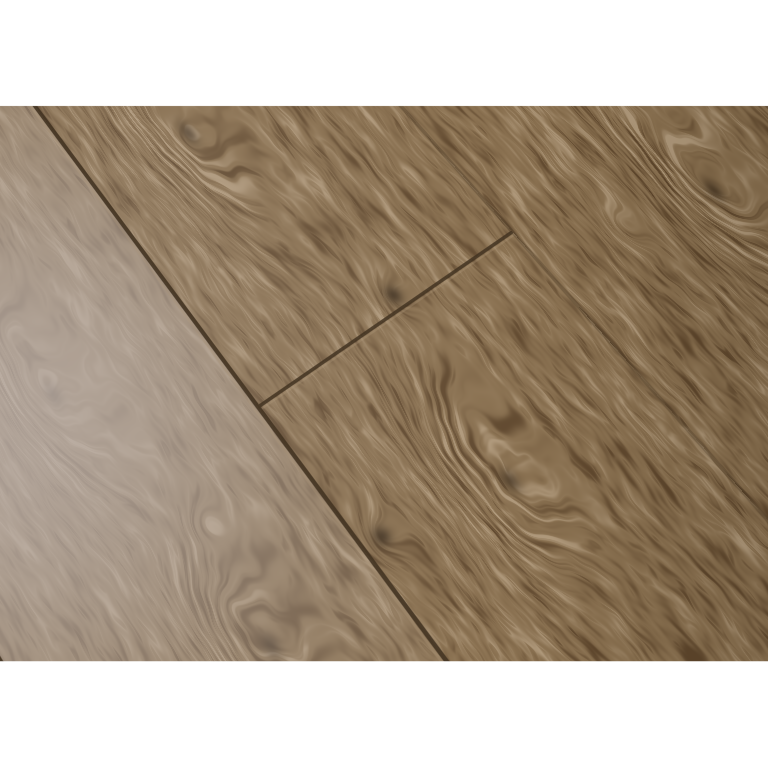
Reproduce this texture procedurally as a WebGL 2 fragment shader.

```glsl
#version 300 es
precision highp float;
// Oak floor planks seen at an angle, with knots, a butt joint and soft window sheen, between white bands.

uniform vec2 u_resolution;
out vec4 fragColor;

const vec3 DARK_OAK = vec3(0.37, 0.275, 0.17);
const vec3 MID_OAK = vec3(0.535, 0.435, 0.305);
const vec3 PALE_OAK = vec3(0.69, 0.60, 0.48);
const vec3 SHEEN = vec3(0.74, 0.70, 0.68);
const vec3 GROOVE = vec3(0.26, 0.20, 0.13);

const vec2 CORNER = vec2(0.336, 0.470);    // where the joint meets the long seam
const vec2 VANISHING = vec2(-2.40, 4.16);  // where the long seams converge
const float PLANK_WIDTH = 0.40;

vec2 hashGradient(vec2 cell) {
  vec3 h = fract(cell.xyx * vec3(0.1031, 0.1030, 0.0973));
  h += dot(h, h.yzx + 33.33);
  float angle = 6.2832 * fract((h.x + h.y) * h.z);
  return vec2(cos(angle), sin(angle));
}

float gradientNoise(vec2 p) {
  vec2 i = floor(p), f = p - i;
  vec2 u = f * f * f * (f * (f * 6.0 - 15.0) + 10.0);
  vec2 e = vec2(1.0, 0.0);
  float low = mix(dot(hashGradient(i), f), dot(hashGradient(i + e), f - e), u.x);
  float high = mix(dot(hashGradient(i + e.yx), f - e.yx),
                   dot(hashGradient(i + 1.0), f - 1.0), u.x);
  return mix(low, high, u.y);
}

// x runs along the planks, y counts plank widths across them
vec2 floorCoords(vec2 p) {
  vec2 ray = p - VANISHING;
  float along = dot(p - CORNER, vec2(0.567, -0.823));
  return vec2(along, (-ray.x / ray.y - 0.7415) / 0.1445);
}

float bump(vec2 offset, vec2 size) {
  vec2 u = offset / size;
  return exp(-dot(u, u));
}

float lineMask(float dist, float halfWidth, float pixel) {
  return 1.0 - smoothstep(halfWidth - pixel, halfWidth + pixel, abs(dist));
}

// x: swelling of the grain, y: dark knot cores
vec2 knots(vec2 q, float plank) {
  float odd = mod(plank, 2.0);
  vec2 sum = vec2(0.0);
  for (int i = 0; i < 2; i++) {
    float n = float(i);
    vec2 centre = vec2(0.25 - 0.16 * max(plank, 0.0) - n * (0.61 - 0.18 * odd),
                       (0.44 + 0.16 * odd - 0.11 * n) * PLANK_WIDTH);
    vec2 side = mix(vec2(-0.02, -0.15), vec2(0.34, 0.09), n) * (1.0 - 0.2 * odd);
    vec2 d = q - centre;
    sum.x += bump(d, vec2(0.16, 0.055)) + 0.25 * bump(d - side, vec2(0.035, 0.02));
    sum.y += 0.8 * bump(d - vec2(0.015, 0.012), vec2(0.017, 0.009));
    sum.y += bump(d - side, vec2(0.014, 0.010)) * (1.0 - odd);
  }
  return sum;
}

vec3 oak(vec2 q, float plank, float board) {
  vec2 shift = board * vec2(7.3, 3.1);
  vec2 knot = knots(q, plank);
  float swell = min(knot.x, 1.2);

  // Grain lines bend around each knot
  float wobble = 0.012 * gradientNoise(q * vec2(7.0, 16.0) + shift)
               + 0.004 * gradientNoise(q * vec2(24.0, 45.0) + shift);
  float grain = q.y + wobble * (1.0 + swell) + 0.085 * knot.x;

  float cloud = gradientNoise(vec2(q.x * 3.0, grain * 13.0) + shift);
  float band = gradientNoise(vec2(q.x * 6.0, grain * 48.0) + shift);
  float fibre = gradientNoise(vec2(q.x * 15.0, grain * 110.0) + shift);
  float pore = gradientNoise(vec2(q.x * 26.0, grain * 190.0) - shift);

  // Wavy pale growth rings show near the knots
  float ring = sin(6.2832 * (grain * 62.0 + 0.6 * band));
  float ringWeight = smoothstep(0.12, 0.7, swell);
  float tone = 0.52 + 0.28 * cloud + 0.28 * band + 0.48 * fibre + 0.34 * pore;
  tone += ringWeight * (0.24 * smoothstep(0.35, 1.0, ring) - 0.13 * smoothstep(0.2, 1.0, -ring));
  tone -= 0.30 * smoothstep(0.12, 0.45, pore + 0.4 * cloud);

  vec3 wood = mix(DARK_OAK, MID_OAK, smoothstep(0.05, 0.52, tone));
  wood = mix(wood, PALE_OAK, smoothstep(0.48, 0.95, tone));
  return mix(wood, DARK_OAK * 0.65, min(knot.y, 1.0) * 0.85);
}

void main() {
  vec2 p = gl_FragCoord.xy / u_resolution;
  float pixel = 0.7 / min(u_resolution.x, u_resolution.y);

  vec2 q = floorCoords(p);
  float plank = floor(q.y);
  float middle = 1.0 - step(0.5, abs(plank));
  float board = plank * 2.0 + middle * step(0.0, q.x) + 5.0;
  vec3 colour = oak(vec2(q.x, (q.y - plank) * PLANK_WIDTH), plank, board);

  // Daylight greys the left plank most
  float sheen = 0.78 * bump(p - vec2(0.0, 0.44), vec2(0.48, 0.50));
  sheen *= mix(0.42, 1.0, 1.0 - step(0.0, plank));
  colour = mix(colour, SHEEN, sheen);
  colour *= 1.0 - 0.10 * smoothstep(0.6, 1.1, p.x);

  // Long seams, the joint and a lit bevel beside them
  float nearest = floor(q.y + 0.5);
  float seamDist = (q.y - nearest) * PLANK_WIDTH;
  float seamStrength = mix(0.9, 0.3, step(0.5, nearest));
  float seam = seamStrength * lineMask(seamDist, 0.0026, pixel);
  float joint = 0.85 * middle * lineMask(q.x, 0.0023, pixel);
  float bevel = seamStrength * lineMask(seamDist + 0.005, 0.0015, pixel)
              + middle * lineMask(q.x - 0.0045, 0.0013, pixel);
  colour = mix(colour, PALE_OAK, 0.3 * bevel);
  colour = mix(colour, GROOVE, max(seam, joint));

  // White bands above and below
  float inside = lineMask(p.y - 0.5005, 0.3615, pixel);
  fragColor = vec4(mix(vec3(1.0), colour, inside), 1.0);
}
```
